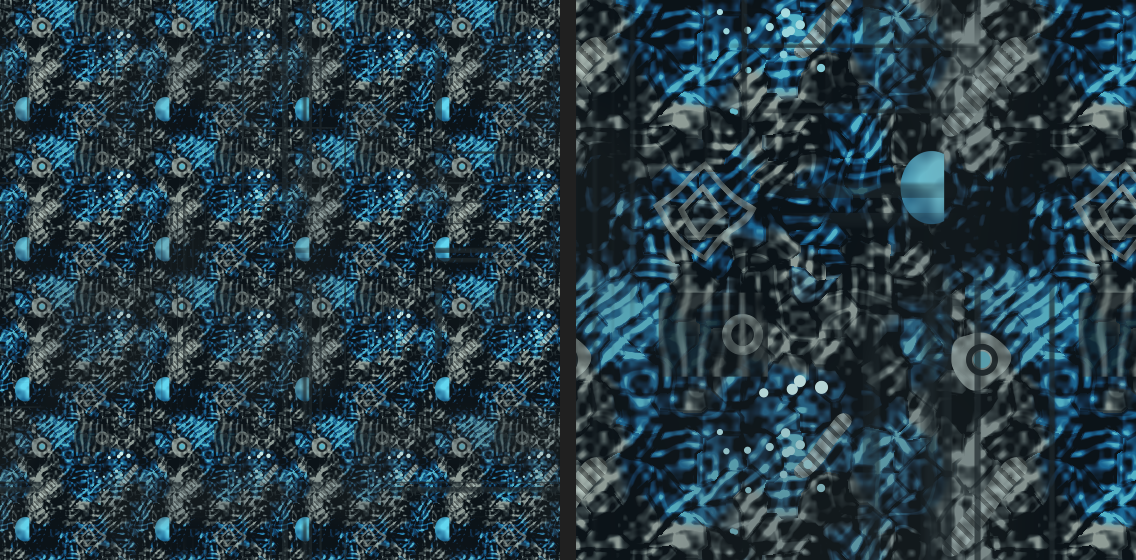
Left, the full canvas; right, a detail of the centre.
Give the GLSL for this pattern, as a WebGL 1 fragment shader.

```glsl
precision highp float;
// A four by four grid of one dense circuit-like tile: Voronoi patches hatched with
// traces in steel and blue, plus a dome, a rosette, a diamond, a slotted panel and
// sparks. Wrapping noise over the whole canvas adds faded areas and dark scratches.
uniform vec2 u_resolution;

#define REPEATS 4.0
#define PATCHES 11.0
#define TRACES 18.0
#define GRAIN 60.0
#define CONTRAST 1.45
#define WEAR 0.7
#define INK vec3(0.045, 0.075, 0.095)
#define NAVY vec3(0.075, 0.19, 0.30)
#define BLUE vec3(0.10, 0.40, 0.58)
#define CYAN vec3(0.32, 0.70, 0.78)
#define SLATE vec3(0.23, 0.28, 0.29)
#define SILVER vec3(0.56, 0.61, 0.59)

vec2 hash2(vec2 p) {
  vec3 h = fract(vec3(p.xyx) * vec3(0.1031, 0.1030, 0.0973));
  h += dot(h, h.yzx + 33.33);
  return fract((h.xx + h.yz) * h.zy);
}

// Value noise with n cells per unit, wrapping at every whole unit.
float noise(vec2 p, float n) {
  vec2 i = floor(p * n), f = fract(p * n);
  f = f * f * (3.0 - 2.0 * f);
  vec2 a = mod(i, n) + n, b = mod(i + 1.0, n) + n;
  return mix(mix(hash2(a).x, hash2(vec2(b.x, a.y)).x, f.x),
             mix(hash2(vec2(a.x, b.y)).x, hash2(b).x, f.x), f.y);
}

// Shortest wrapped offset from c to p.
vec2 offsetFrom(vec2 p, vec2 c) { return fract(p - c + 0.5) - 0.5; }

float blob(vec2 p, vec2 c, float r) {
  return 1.0 - smoothstep(0.3 * r, r, length(offsetFrom(p, c)));
}

float fill(float d, float px) { return 1.0 - smoothstep(-px, px, d); }

float segment(vec2 d, vec2 v) {
  return length(d - v * clamp(dot(d, v) / dot(v, v), -1.0, 1.0));
}

vec3 ramp(vec3 a, vec3 b, vec3 c, float t) {
  return mix(mix(a, b, clamp(t * 2.0, 0.0, 1.0)), c, clamp(t * 2.0 - 1.0, 0.0, 1.0));
}

// Wrapped diamond-metric Voronoi: xy = random patch values, z = border gap.
vec3 patches(vec2 p) {
  vec2 cell = floor(p * PATCHES), f = fract(p * PATCHES), id = vec2(0.0);
  float near = 9.0, next = 9.0;
  for (int y = -1; y <= 1; y++) for (int x = -1; x <= 1; x++) {
    vec2 g = vec2(float(x), float(y));
    vec2 h = hash2(mod(cell + g, PATCHES) + 3.0);
    vec2 d = abs(g + h - f);
    float m = d.x + d.y;
    if (m < near) { next = near; near = m; id = hash2(h * 91.0); }
    else next = min(next, m);
  }
  return vec3(id, next - near);
}

vec3 tile(vec2 p, float px) {
  // Hatched patches, mostly rising diagonals, with winding contour traces
  vec2 w = p + 0.035 * (vec2(noise(p, 9.0), noise(p.yx, 10.0)) - 0.5);
  vec3 c = patches(fract(w));
  vec2 dir = c.x < 0.6 ? vec2(1.0, -1.0) : c.x < 0.75 ? vec2(1.0) :
             c.x < 0.88 ? vec2(1.5, 0.0) : vec2(0.0, 1.5);
  float trace = smoothstep(0.35, 0.85, abs(2.0 * fract(dot(w, dir) * TRACES) - 1.0));
  float grain = noise(p, GRAIN);
  float winding = abs(fract(noise(w, 8.0) * 3.0) - 0.5);
  float t = 0.04 + 0.32 * c.y + 0.75 * (grain - 0.5) + 0.3 * (noise(p, 26.0) - 0.5);
  t += 0.5 * trace * smoothstep(0.3, 0.65, noise(p, 13.0));
  t += 0.35 * (noise(p, 7.0) - 0.5) + 0.22 * smoothstep(0.15, 0.05, winding);
  t -= 0.25 * fill(c.z - 0.14, 0.06);

  // Blue clusters, a navy hollow, and the hue choice
  float deep = blob(p, vec2(0.37, 0.15), 0.23);
  float glow = blob(p, vec2(0.42, 0.92), 0.19) + blob(p, vec2(0.10, 0.55), 0.18)
             + blob(p, vec2(0.60, 0.53), 0.15) + blob(p, vec2(0.77, 0.66), 0.19);
  float hue = 0.5 * noise(p, 6.0) + 0.3 * fract(c.x * 7.0) + 0.4 * (glow + deep);
  float blue = smoothstep(0.37, 0.49, hue);
  t = 0.31 + CONTRAST * (t - 0.29) + 0.16 * glow - 0.16 * deep;
  vec3 col = mix(ramp(INK, SLATE, SILVER, t), mix(ramp(INK, NAVY, BLUE, t * 1.35),
                 CYAN, smoothstep(0.8, 1.15, t)), blue);

  // Slotted panel with a ring
  float worn = 0.55 + 0.75 * grain;
  vec2 d = offsetFrom(p, vec2(0.66, 0.87));
  float panel = fill(max(abs(d.x) - 0.13, abs(d.y) - 0.10), px);
  float slots = smoothstep(0.4, 0.9, abs(2.0 * fract(w.x * 22.0) - 1.0)) * noise(p, 18.0);
  slots = max(slots, fill(abs(length(d - vec2(0.07, 0.0)) - 0.038) - 0.011, px) * worn);
  col = mix(col, mix(INK, SILVER, slots * 0.85), panel * 0.75);

  // Riveted diagonal bars and diamond frame
  float rivet = worn * (0.6 + 0.4 * step(0.4, fract((p.x + p.y) * 26.0)));
  float bars = min(segment(offsetFrom(w, vec2(0.31, 0.46)), vec2(0.07, 0.085)),
                   segment(offsetFrom(w, vec2(0.91, 0.60)), vec2(0.05, 0.06))) - 0.022;
  col = mix(col, SILVER * rivet * 1.1, 0.8 * fill(bars, px));
  d = abs(offsetFrom(w, vec2(0.64, 0.17)));
  float frame = abs(abs(d.x + d.y - 0.085) - 0.03) - 0.010;
  col = mix(col, SILVER * worn, 0.65 * fill(frame, px));

  // Rosette with a cyan core
  d = offsetFrom(p, vec2(0.30, 0.81));
  float r = length(d) + 0.03 * (noise(p, 22.0) - 0.5);
  col = mix(col, SILVER * (0.65 + 0.6 * grain), 0.9 * fill(r - 0.066, px));
  r = length(d);
  col = mix(col, INK, 0.8 * fill(abs(r - 0.031) - 0.007, px));
  col = mix(col, CYAN, fill(r - 0.020, px));

  // Cyan dome cut off on its right side
  d = offsetFrom(p, vec2(0.18, 0.22));
  float dome = max(length(d * vec2(1.0, 0.85)) - 0.074, d.x - 0.03);
  float shine = 1.0 - 9.0 * length(d - vec2(0.005, 0.03)) + 0.7 * (noise(p, 30.0) - 0.3);
  col = mix(col, mix(BLUE, CYAN * 1.2, clamp(shine, 0.0, 1.0)), fill(dome, px));

  // Sparks scattered around the bright cluster
  for (int i = 0; i < 18; i++) {
    vec2 h = hash2(vec2(float(i) + 5.0, 17.0));
    vec2 s = vec2(0.77, 0.55) + (h - 0.5) * vec2(0.30, 0.42);
    float spark = fill(length(offsetFrom(p, s)) - 0.006 - 0.010 * h.x * h.y, px);
    col = mix(col, mix(CYAN, vec3(0.8, 0.93, 0.92), h.y), spark);
  }
  return col;
}

void main() {
  vec2 uv = gl_FragCoord.xy / u_resolution;
  vec3 col = tile(fract(uv * REPEATS), REPEATS * 0.6 / u_resolution.y);

  // Faded regions and broken scratches, mostly vertical
  float fade = WEAR * smoothstep(0.5, 0.85, noise(uv, 9.0));
  float grey = dot(col, vec3(0.3, 0.5, 0.2));
  col = mix(col, mix(vec3(grey), SLATE, 0.3) * vec3(0.8, 0.9, 0.93), fade * 0.7);
  float down = smoothstep(0.75, 0.92, noise(vec2(uv.x, 0.0), 180.0)) * smoothstep(0.45, 0.7, noise(uv, 7.0));
  float across = smoothstep(0.85, 0.95, noise(vec2(0.0, uv.y), 180.0)) * smoothstep(0.5, 0.7, noise(uv, 6.0));
  col = mix(col, mix(INK, SLATE, 0.4), WEAR * max(down, across));
  gl_FragColor = vec4(col, 1.0);
}
```
